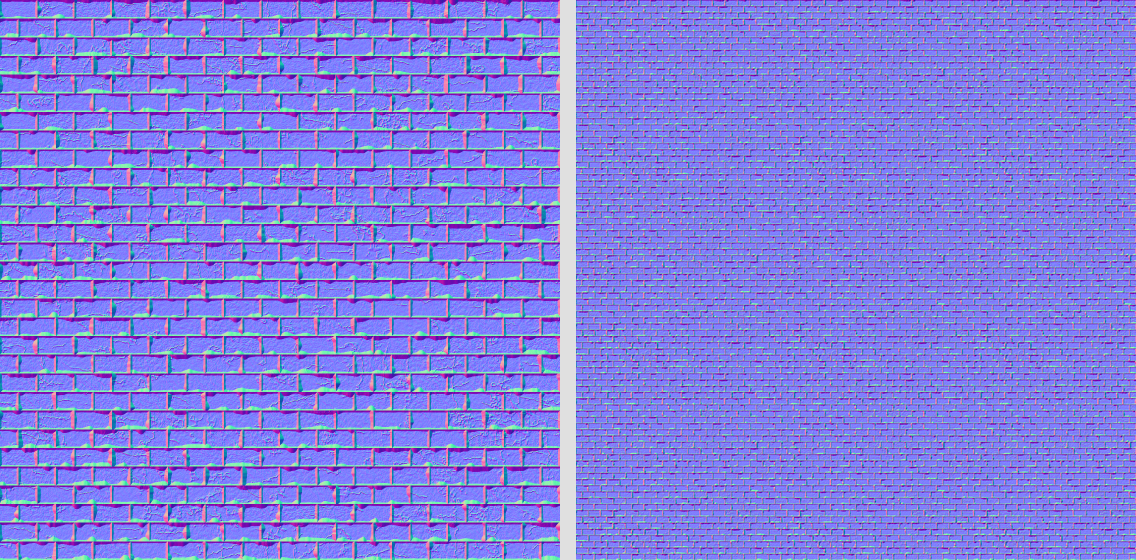
Left: one tile. Right: repeated 3 by 3.
Reproduce this texture map procedurally as a WebGL 1 fragment shader.

```glsl
precision highp float;
// Tangent-space normal map of a worn running-bond brick wall, 15 bricks by 30 rows.
// Each brick is a height field with chipped bevels, cracks and grain; its slope is
// found by finite differences and encoded as colour, with green pointing down.
uniform vec2 u_resolution;

const float ROWS = 30.0;
const float BRICK_LENGTH = 2.0;
const float BEVEL_SLOPE = 2.6;
const float SLOPE_STEP = 0.018;
const vec2 UNWRAPPED = vec2(997.0);

float hash(vec2 p) {
  vec3 v = fract(vec3(p.xyx) * vec3(0.1031, 0.1030, 0.0973));
  v += dot(v, v.yzx + 33.33);
  return fract((v.x + v.y) * v.z);
}

// Value noise that repeats after a whole period.
float noise(vec2 p, vec2 period) {
  vec2 cell = floor(p);
  vec2 f = p - cell;
  f = f * f * (3.0 - 2.0 * f);
  vec2 a = mod(cell, period);
  vec2 b = mod(cell + 1.0, period);
  return mix(mix(hash(a), hash(vec2(b.x, a.y)), f.x),
             mix(hash(vec2(a.x, b.y)), hash(b), f.x), f.y);
}

// Width of a worn edge at position t along it.
float edgeWidth(float t, float seed, float base, float chipDepth) {
  float lane = floor(seed * 900.0);
  float coarse = noise(vec2(t * 1.9 + 7.0 + seed, lane), UNWRAPPED);
  float fine = noise(vec2(t * 6.0 + 31.0, lane), UNWRAPPED);
  float chip = smoothstep(0.52, 1.05, coarse) * (0.85 + 0.3 * fine);
  return base * (0.88 + 0.24 * fine) + chipDepth * chip;
}

// Drop below the brick face, rounded where the bevel begins.
float bevel(float edgeDistance, float width) {
  float x = max(width - edgeDistance, 0.0);
  return BEVEL_SLOPE * x * x / (x + 0.012);
}

float brickBevel(vec2 p, vec2 id) {
  float seed = hash(id + 3.7);
  float left = bevel(p.x, edgeWidth(p.y, seed, 0.10, 0.14));
  float right = bevel(BRICK_LENGTH - p.x, edgeWidth(p.y, fract(seed + 0.27), 0.105, 0.13));
  float bottom = bevel(p.y, edgeWidth(p.x, fract(seed + 0.51), 0.092, 0.17));
  float top = bevel(1.0 - p.y, edgeWidth(p.x, fract(seed + 0.78), 0.088, 0.17));
  return max(max(left, right), max(bottom, top));
}

// Thin line along the middle level of a noise field.
float crackLine(float level, float width) {
  return 1.0 - smoothstep(0.0, width, abs(level - 0.5));
}

// Jagged cracks within one brick, leaning at a random angle.
float brickCracks(vec2 p, vec2 id) {
  vec2 q = p + floor(300.0 * vec2(hash(id + 11.3), hash(id + 23.9)));
  float lean = 1.6 * (hash(id + 31.1) - 0.5);
  float jitter = noise(q * 5.0, UNWRAPPED) + 0.6 * noise(q * 11.0, UNWRAPPED) - 0.8;
  vec2 along = vec2(q.x * 0.6, q.y * 1.9 + p.x * lean);
  float level = noise(along, UNWRAPPED) + 0.2 * jitter;
  float patches = noise(q * 1.3 + 57.0, UNWRAPPED);
  return crackLine(level, 0.07) * smoothstep(0.46, 0.6, patches);
}

// Long upright cracks that run through several rows and wrap with the wall.
float wallCracks(vec2 wall) {
  float jitter = noise(wall * 3.0, vec2(ROWS * 3.0)) + 0.5 * noise(wall * 9.0, vec2(ROWS * 9.0));
  float level = noise(wall * vec2(0.8, 0.2), ROWS * vec2(0.8, 0.2)) + 0.22 * (jitter - 0.75);
  float patches = noise(wall * vec2(0.2, 0.3) + 5.0, ROWS * vec2(0.2, 0.3));
  return crackLine(level, 0.055) * smoothstep(0.5, 0.66, patches);
}

float grain(vec2 p, vec2 id) {
  vec2 q = p + floor(40.0 * vec2(hash(id + 41.0), hash(id + 67.0)));
  float strength = 0.6 + 0.8 * hash(id + 83.0);
  return strength * (0.016 * noise(q * 19.0, UNWRAPPED) + 0.022 * noise(q * 8.0, UNWRAPPED));
}

float brickHeight(vec2 p, vec2 id, vec2 wallOrigin) {
  float cracks = 0.045 * brickCracks(p, id) + 0.04 * wallCracks(wallOrigin + p);
  return grain(p, id) - cracks - brickBevel(p, id);
}

vec3 wallNormal(vec2 uv) {
  vec2 wall = uv * ROWS;
  float row = floor(wall.y);
  float shift = 1.0 - mod(row, 2.0);
  float column = floor((wall.x + shift) / BRICK_LENGTH);
  vec2 origin = vec2(column * BRICK_LENGTH - shift, row);
  vec2 id = vec2(mod(column, ROWS / BRICK_LENGTH), row);
  vec2 p = wall - origin;
  float h = brickHeight(p, id, origin);
  float hx = brickHeight(p + vec2(SLOPE_STEP, 0.0), id, origin);
  float hy = brickHeight(p + vec2(0.0, SLOPE_STEP), id, origin);
  vec2 slope = vec2(hx - h, hy - h) / SLOPE_STEP;
  return normalize(vec3(-slope.x, slope.y, 1.0));
}

void main() {
  // Four samples per pixel smooth the joints and cracks.
  vec3 sum = vec3(0.0);
  for (int i = 0; i < 4; i++) {
    float k = float(i);
    vec2 offset = vec2(mod(k, 2.0), floor(k * 0.5)) * 0.5 - 0.25;
    sum += wallNormal((gl_FragCoord.xy + offset) / u_resolution);
  }
  gl_FragColor = vec4(0.5 + 0.125 * sum, 1.0);
}
```
